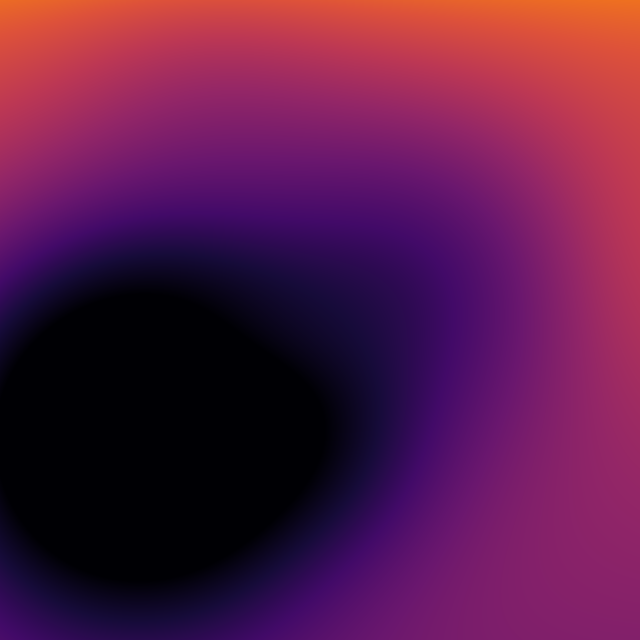
Write a Shadertoy shader that draws this background.

```glsl
// A smooth heat field: a black hollow at lower left, violet slopes, orange top.
// A sloping base height is carved by soft elliptical wells, then the height
// is coloured by a dark-to-warm ramp.

const int RAMP_STEPS = 7;
const vec3 RAMP[8] = vec3[8](
    vec3(0.000, 0.000, 0.016),  // black
    vec3(0.086, 0.043, 0.224),  // midnight blue
    vec3(0.259, 0.039, 0.408),  // indigo
    vec3(0.416, 0.090, 0.431),  // purple
    vec3(0.576, 0.149, 0.404),  // magenta
    vec3(0.737, 0.216, 0.329),  // crimson
    vec3(0.867, 0.318, 0.227),  // red orange
    vec3(0.953, 0.471, 0.098)   // orange
);

// Elliptical Gaussian, 1 at its centre
float well(vec2 p, vec2 centre, vec2 radius) {
    vec2 d = (p - centre) / radius;
    return exp(-dot(d, d));
}

// Steady climb upwards with a quick rise at the top edge
float baseHeight(float y) {
    return 3.6 + 2.15 * y + 1.1 * exp((y - 1.0) / 0.11);
}

// Total depth of the hollow; negative terms are raised ridges
float hollowDepth(vec2 p) {
    float depth = 7.0 * well(p, vec2(0.215, 0.342), vec2(0.319));     // main pit
    depth += 2.45 * well(p, vec2(0.658, 0.583), vec2(0.264, 0.296));  // right shoulder
    depth += 1.05 * well(p, vec2(0.326, 0.876), vec2(0.247, 0.221));  // upper dip
    depth += 0.60 * well(p, vec2(0.547, 0.271), vec2(0.156));         // lower right flank
    depth -= 0.70 * well(p, vec2(0.340, 0.460), vec2(0.195, 0.091));  // pit rim
    depth -= 0.45 * well(p, vec2(1.000, 0.583), vec2(0.143, 0.234));  // right edge
    return depth;
}

// Linear blend between neighbouring ramp colours, one step per unit
vec3 rampColor(float height) {
    float h = clamp(height, 0.0, float(RAMP_STEPS));
    int i = min(int(h), RAMP_STEPS - 1);
    return mix(RAMP[i], RAMP[i + 1], h - float(i));
}

void mainImage(out vec4 fragColor, in vec2 fragCoord) {
    vec2 uv = fragCoord / iResolution.xy;
    float height = baseHeight(uv.y) - hollowDepth(uv);
    fragColor = vec4(rampColor(height), 1.0);
}
```
